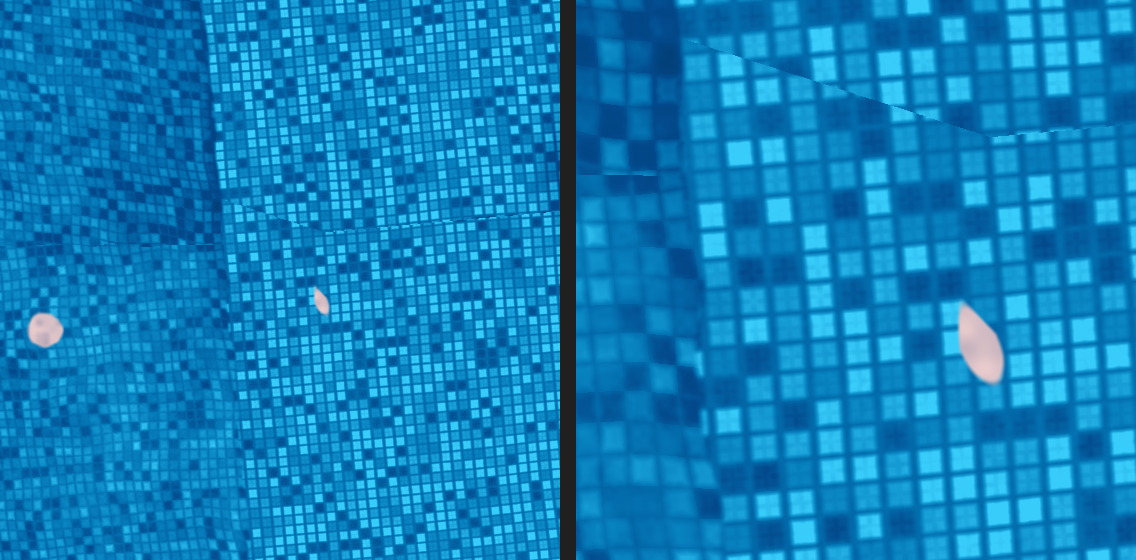
Left, the full canvas; right, a detail of the centre.
A Shadertoy shader for this texture:

```glsl
// Small blue mosaic tiles on two panels that meet along a slanted seam.
// Each tile hashes to a tone on a five-colour ramp; folds, soft shading and
// two pale flakes are laid over the skewed grids.

float hash(vec2 p) {
    return fract(sin(dot(p, vec2(127.1, 311.7))) * 43758.5453);
}

float noise(vec2 p) {
    vec2 i = floor(p), f = fract(p);
    f = f * f * (3.0 - 2.0 * f);
    return mix(mix(hash(i), hash(i + vec2(1, 0)), f.x),
               mix(hash(i + vec2(0, 1)), hash(i + vec2(1, 1)), f.x), f.y);
}

// Blue ramp from deep (0) to bright (1)
vec3 blueRamp(float t) {
    t = clamp(t, 0.0, 1.0) * 4.0;
    vec3 c = mix(vec3(0.01, 0.29, 0.55), vec3(0.01, 0.41, 0.66), min(t, 1.0));
    c = mix(c, vec3(0.03, 0.51, 0.75), clamp(t - 1.0, 0.0, 1.0));
    c = mix(c, vec3(0.09, 0.62, 0.84), clamp(t - 2.0, 0.0, 1.0));
    return mix(c, vec3(0.22, 0.80, 0.98), clamp(t - 3.0, 0.0, 1.0));
}

// Coverage of a rounded tile inside its unit cell
float tileMask(vec2 cell, vec2 halfSize, float blur) {
    vec2 q = abs(fract(cell) - 0.5) - halfSize + 0.1;
    float d = length(max(q, 0.0)) + min(max(q.x, q.y), 0.0) - 0.1;
    return 1.0 - smoothstep(-blur, blur, d);
}

// Sharp, bright panel
float brightPanel(vec2 p, float px) {
    float fold = 0.585 + (p.x < 0.58 ? 0.32 * (0.58 - p.x) : 0.09 * (p.x - 0.58));
    float upper = step(fold, p.y);
    vec2 cell = vec2(p.x + 0.087 * p.y, p.y - 0.09 * p.x) * vec2(51.0, 57.0);
    cell += 0.35 * (vec2(noise(p * 6.0), noise(p * 6.0 + 40.0)) - 0.5);
    cell += upper * vec2(0.25, 0.45);
    vec2 id = floor(cell) + upper * 80.0;
    float h = hash(id);
    float tone = h < 0.16 ? 0.13 : h < 0.32 ? 0.55 : h < 0.64 ? 0.78 : 1.02;
    tone += 0.12 * (hash(id + 9.3) - 0.5);

    // Faint cross that divides each tile into four
    vec2 mid = abs(fract(cell) - 0.5);
    tone -= 0.05 * (1.0 - smoothstep(0.03, 0.12, min(mid.x, mid.y)));

    float mask = tileMask(cell, vec2(0.37, 0.42), max(0.13, 50.0 * px));
    float t = mix(0.27, tone, mask);
    t -= 0.04 * exp(-pow((p.y - fold) / 0.006, 2.0));
    vec2 dent = (p - vec2(1.0, 0.71)) * vec2(28.0, 11.0);
    t -= 0.30 * exp(-dot(dent, dent));
    return t + 0.08 * (noise(p * 5.0 + 7.0) - 0.5);
}

// Blurred, shaded panel
float shadedPanel(vec2 p, float px) {
    float upper = smoothstep(0.52, 0.58, p.y);
    float wall = step(0.555 + 0.012 * noise(p * 30.0), p.y);
    float tilt = mix(-0.05, 0.10, wall);
    vec2 cell = vec2(p.x + 0.10 * p.y, p.y + tilt * p.x) * vec2(59.0, 56.0);
    cell += 0.7 * (vec2(noise(p * 14.0), noise(p * 14.0 + 20.0)) - 0.5);
    vec2 id = floor(cell) + 200.0 + 70.0 * wall;
    float h = hash(id);
    float tone = h < 0.22 ? 0.04 : mix(0.28, 0.78, hash(id + 3.7));
    float mask = tileMask(cell, vec2(0.39, 0.42), max(0.22, 50.0 * px));
    float t = mix(0.22, tone, mask);

    // Darker wall, deepest beside the seam, and cloudy wear
    t -= 0.05 * upper + 0.12 * smoothstep(0.08, 0.38, p.x) * upper;
    t -= 0.09 * exp(-pow((p.y - 0.66) / 0.07, 2.0));
    return t + 0.09 + 0.18 * (noise(p * 9.0) - 0.5) + 0.16 * (noise(p * 80.0) - 0.5);
}

// Pale flake: soft ellipse with a ragged rim
float flake(vec2 p, vec2 radius, float px) {
    float r = length(p / radius) + 0.22 * (noise(p * 70.0 + 5.0) - 0.5);
    float edge = 0.08 + px / min(radius.x, radius.y);
    return 1.0 - smoothstep(1.0 - edge, 1.0 + edge, r);
}

void mainImage(out vec4 fragColor, in vec2 fragCoord) {
    vec2 p = fragCoord / iResolution.xy;
    float px = 1.0 / min(iResolution.x, iResolution.y);

    // Slanted seam with a shadow on its left side
    float seam = 0.362 + 0.087 * (1.0 - p.y) + 0.010 * (noise(vec2(p.y * 22.0, 3.0)) - 0.5);
    float side = p.x - seam;
    float shadow = mix(0.08, 0.20, smoothstep(0.3, 0.6, p.y));
    float shaded = shadedPanel(p, px) - shadow * exp(-pow((side + 0.006) / 0.012, 2.0));
    float t = mix(shaded, brightPanel(p, px), smoothstep(-0.003 - px, 0.003 + px, side));

    // Fine grain
    t += 0.08 * (noise(p * 230.0) - 0.5);
    vec3 color = blueRamp(t) * (1.0 + 0.35 * min(t, 0.0));

    // Round flake on the left, slim tilted one near the centre
    vec3 pale = mix(vec3(0.72, 0.66, 0.72), vec3(0.93, 0.81, 0.81), noise(p * 85.0));
    vec2 q = p - vec2(0.573, 0.463);
    q = vec2(0.92 * q.x + 0.39 * q.y, 0.92 * q.y - 0.39 * q.x);
    float slimWidth = 0.011 - 0.2 * clamp(q.y, 0.0, 0.03);
    color = mix(color, pale, flake(p - vec2(0.081, 0.411), vec2(0.031, 0.030), px));
    color = mix(color, pale, flake(q, vec2(slimWidth, 0.025), px));

    fragColor = vec4(color, 1.0);
}
```
